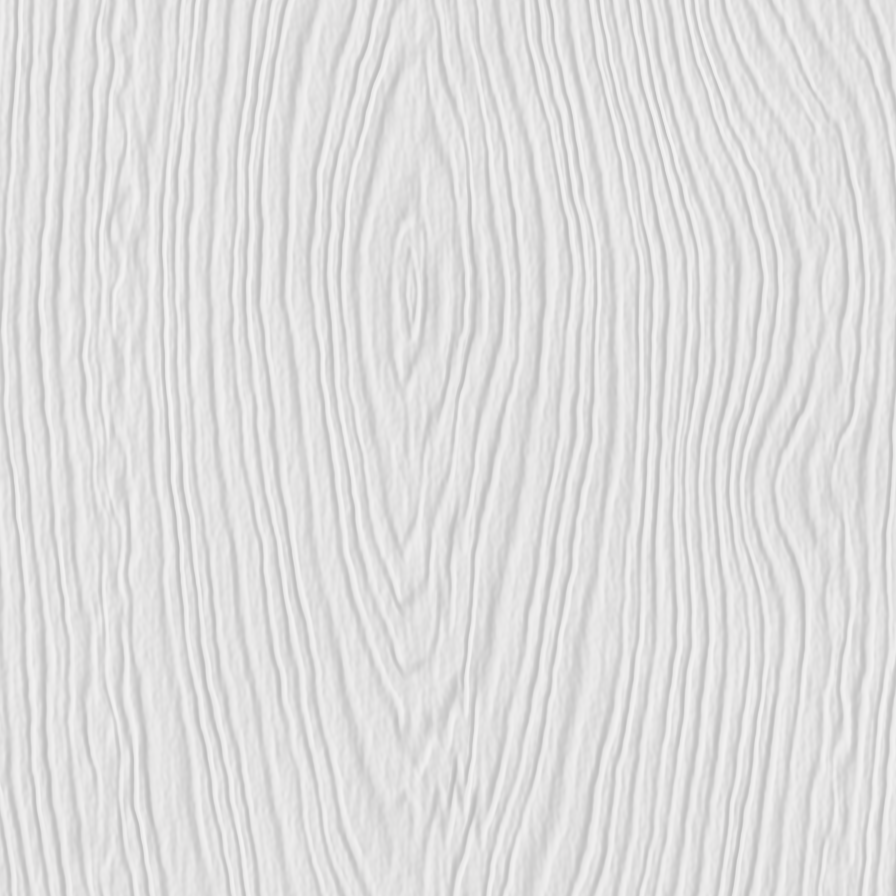
This texture is drawn by a Shadertoy shader. Its source:

```glsl
// White embossed wood grain: raised vertical fibres around an elongated eye, lit from the side.

vec2 hashGradient(vec2 cell) {
    vec3 q = fract(cell.xyx * vec3(0.1031, 0.1030, 0.0973));
    q += dot(q, q.yzx + 33.33);
    float angle = 6.2832 * fract((q.x + q.y) * q.z);
    return vec2(cos(angle), sin(angle));
}

// Gradient noise, about -0.7 to 0.7
float noise(vec2 p) {
    vec2 cell = floor(p), f = p - cell;
    vec2 u = f * f * f * (f * (f * 6.0 - 15.0) + 10.0);
    float a = dot(hashGradient(cell), f);
    float b = dot(hashGradient(cell + vec2(1, 0)), f - vec2(1, 0));
    float c = dot(hashGradient(cell + vec2(0, 1)), f - vec2(0, 1));
    float d = dot(hashGradient(cell + vec2(1, 1)), f - vec2(1, 1));
    return mix(mix(a, b, u.x), mix(c, d, u.x), u.y);
}

float bump(float x, float centre, float width) {
    float t = (x - centre) / width;
    return exp(-t * t);
}

// Rough streaks where the ridges break up
float roughBands(vec2 p) {
    float wander = 0.03 * noise(vec2(3.7, p.y * 3.0));
    float left = bump(p.x, 0.125 + 0.05 * p.y * (1.0 - p.y) + wander, 0.026);
    float right = 0.8 * bump(p.x, 0.925 - wander, 0.022);
    float heart = 0.75 * bump(p.x, 0.463 + wander * 0.4, 0.022);
    return clamp(left + right + heart, 0.0, 1.0);
}

// Ring coordinate: one unit per ridge
float grainPhase(vec2 p, float rough) {
    // Bends on the right and slow wandering of the fibres
    float x = p.x;
    x += 0.045 * bump(p.x, 0.86, 0.09) * bump(p.y, 0.46, 0.10);
    x += 0.10 * bump(p.x, 0.82, 0.15) * smoothstep(0.68, 1.05, p.y);
    x += 0.022 * noise(p * vec2(5.0, 2.2) + 7.0);
    x += 0.007 * noise(p * vec2(14.0, 9.0) + 21.0);
    x += 0.0025 * noise(p * vec2(40.0, 34.0) + 3.0);

    // Pointed nested loops around the eye
    vec2 d = abs(vec2(x - 0.463, 0.22 * (p.y - 0.67))) + 0.0005;
    float ring = pow(pow(d.x, 1.55) + pow(d.y, 1.55), 1.0 / 1.55);
    float side = x < 0.463 ? 0.0 : 40.0;
    float uneven = 0.8 * noise(vec2(ring * 22.0, side * smoothstep(0.0, 0.1, d.x) * 0.1));
    return ring * 47.0 + uneven + rough * 0.9 * noise(p * vec2(45.0, 16.0));
}

float surfaceHeight(vec2 p) {
    float rough = roughBands(p);
    float phase = grainPhase(p, rough);

    // Rounded ridges parted by narrow grooves of varying depth and width
    float grooveWidth = 0.30 + 0.14 * noise(p * vec2(26.0, 7.0) + 11.0);
    float ridge = smoothstep(0.0, grooveWidth, abs(fract(phase) - 0.5));
    float depth = clamp(0.95 + 0.75 * noise(p * vec2(32.0, 5.0) + 40.0), 0.3, 1.3);
    depth *= 1.0 - 0.45 * rough;
    float height = 1.0 - depth * (1.0 - ridge);

    // Secondary strands, chips and fine fibres
    vec2 along = vec2(phase / 47.0, p.y);
    height += 0.40 * noise(along * vec2(95.0, 9.0) + 5.0);
    height += 0.30 * noise(p * vec2(150.0, 28.0) + 17.0);
    height += 0.16 * noise(p * vec2(230.0, 110.0));
    height += rough * 0.75 * noise(p * vec2(75.0, 24.0) + 60.0);
    return height;
}

void mainImage(out vec4 fragColor, in vec2 fragCoord) {
    vec2 p = fragCoord / iResolution.y;

    // Light from the upper left, slope taken over a fixed span
    vec2 toLight = 0.0023 * normalize(vec2(-1.0, 0.45));
    float slope = surfaceHeight(p - toLight) - surfaceHeight(p + toLight);
    float height = surfaceHeight(p);

    // Soft highlights, deeper shadows and dimmed grooves
    float light = slope > 0.0 ? 0.065 * tanh(slope * 2.0) : 0.125 * tanh(slope * 1.15);
    float shade = 0.888 + light - 0.035 * clamp(1.0 - height, 0.0, 1.0);
    shade += 0.012 * noise(p * 3.0 + 9.0);

    vec3 paint = shade * vec3(1.0, 0.997, 0.996);
    fragColor = vec4(clamp(paint, 0.0, 1.0), 1.0);
}
```
